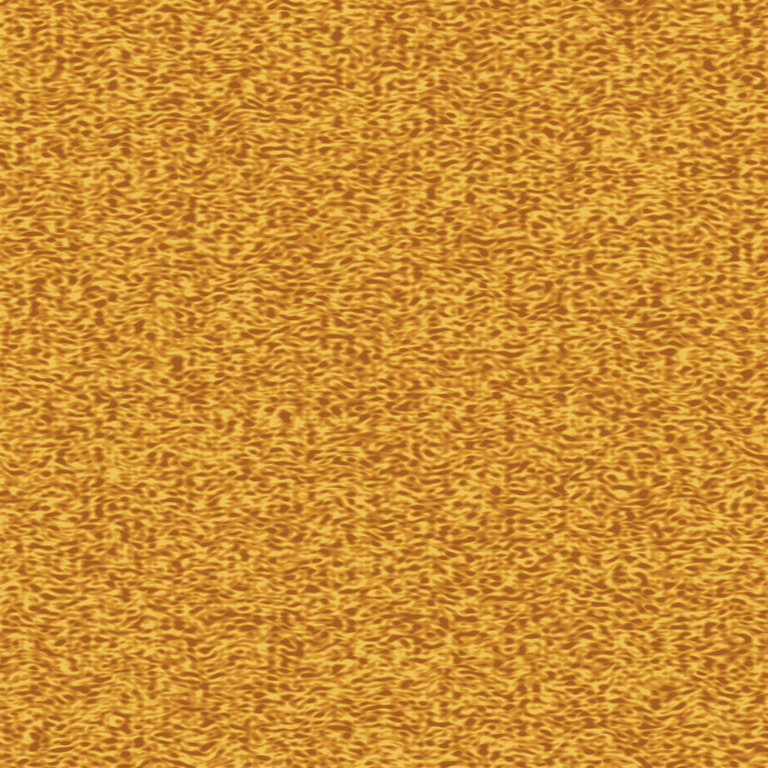
This texture is drawn by a WebGL 2 fragment shader. Its source:

```glsl
#version 300 es
precision highp float;
// Golden woven fabric: fine wavy bright threads over short dark horizontal gaps.

#define THREAD_CELLS vec2(58.0, 110.0)  // mesh of bright threads
#define GRAIN_CELLS vec2(62.0, 178.0)   // short flat flecks
#define PATCH_CELLS vec2(9.0, 24.0)     // broad uneven wear
#define WARP_CELLS vec2(17.0, 13.0)     // sway of the rows
#define WARP_AMOUNT 0.0022
#define THREAD_WEIGHT 1.0
#define GRAIN_WEIGHT 0.95
#define PATCH_WEIGHT 0.16
#define CONTRAST 1.4
#define SAMPLES 2

uniform vec2 u_resolution;
out vec4 fragColor;

uint mixBits(uint n) {
  n = (n ^ (n >> 16)) * 0x7feb352du;
  n = (n ^ (n >> 15)) * 0x846ca68bu;
  return n ^ (n >> 16);
}

// Unit gradient belonging to a lattice corner
vec2 cornerGradient(ivec2 corner, uint seed) {
  uint h = mixBits(uint(corner.x) + mixBits(uint(corner.y) + mixBits(seed)));
  float angle = float(h >> 8) * 6.28319 / 16777216.0;
  return vec2(cos(angle), sin(angle));
}

// Gradient noise scaled to roughly unit deviation
float gradientNoise(vec2 p, uint seed) {
  ivec2 cell = ivec2(floor(p));
  vec2 f = fract(p);
  vec2 fade = f * f * f * (f * (f * 6.0 - 15.0) + 10.0);
  float corner[4];
  for (int i = 0; i < 4; i++) {
    ivec2 offset = ivec2(i & 1, i >> 1);
    corner[i] = dot(cornerGradient(cell + offset, seed), f - vec2(offset));
  }
  return 4.5 * mix(mix(corner[0], corner[1], fade.x),
                   mix(corner[2], corner[3], fade.x), fade.y);
}

// Relief of the cloth: folded noise makes thin crests, grain breaks them up
float clothTone(vec2 uv) {
  uv.y += WARP_AMOUNT * gradientNoise(uv * WARP_CELLS, 1u);
  float thread = (0.8 - abs(gradientNoise(uv * THREAD_CELLS, 2u))) / 0.6;
  float grain = gradientNoise(uv * GRAIN_CELLS + 0.37, 3u);
  float wear = gradientNoise(uv * PATCH_CELLS, 4u);
  return THREAD_WEIGHT * thread + GRAIN_WEIGHT * grain + PATCH_WEIGHT * wear;
}

// Colours from shadow to highlight, spaced by their share of the area
vec3 clothColor(float level) {
  const vec3 shades[6] = vec3[6](
    vec3(0.64, 0.36, 0.13), vec3(0.71, 0.43, 0.14), vec3(0.77, 0.49, 0.16),
    vec3(0.82, 0.54, 0.18), vec3(0.86, 0.64, 0.20), vec3(0.93, 0.76, 0.33));
  const float stops[6] = float[6](0.05, 0.145, 0.275, 0.50, 0.775, 0.95);
  vec3 color = shades[0];
  for (int i = 1; i < 6; i++) {
    float t = clamp((level - stops[i - 1]) / (stops[i] - stops[i - 1]), 0.0, 1.0);
    color = mix(color, shades[i], t);
  }
  return color;
}

void main() {
  // Average the relief over the pixel to soften its creases
  float tone = 0.0;
  for (int i = 0; i < SAMPLES * SAMPLES; i++) {
    vec2 shift = (vec2(i % SAMPLES, i / SAMPLES) + 0.5) / float(SAMPLES) - 0.5;
    tone += clothTone((gl_FragCoord.xy + shift) / u_resolution);
  }
  tone /= float(SAMPLES * SAMPLES);

  // Spread the tones evenly over the ramp
  float level = 1.0 / (1.0 + exp(-CONTRAST * tone));
  fragColor = vec4(clothColor(level), 1.0);
}
```
